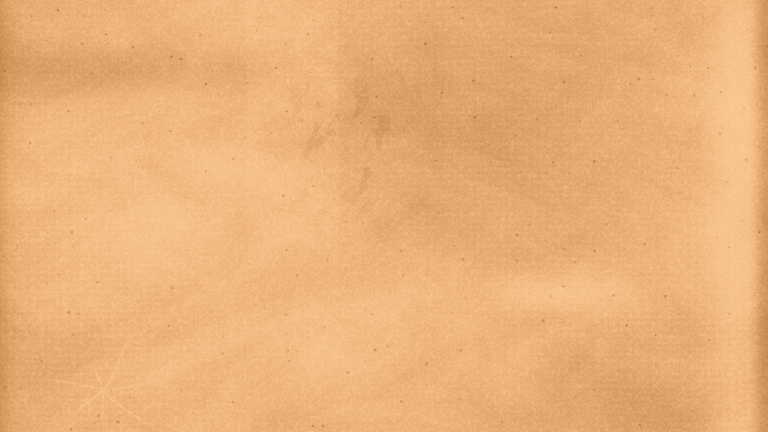
Reproduce this texture procedurally as a Shadertoy shader.

```glsl
#define SHADE vec3(0.84, 0.62, 0.40)
#define LIGHT vec3(0.96, 0.76, 0.54)
#define MID_WARMTH 0.075
#define BASE_TONE 0.66
#define STAIN_GAIN 0.26
#define BLOTCH_GAIN 0.13
#define GRAIN_GAIN 0.46
#define GRAIN_CELLS 150.0
#define WEAVE_GAIN 0.04
#define WEAVE_LINES 68.0
#define SPECK_CELLS 34.0
#define SPECK_SHARE 0.18

vec2 hash2(vec2 cell) {
    vec3 q = fract(cell.xyx * vec3(0.1031, 0.1030, 0.0973));
    q += dot(q, q.yzx + 33.33);
    return fract((q.xx + q.yz) * q.zy);
}

// Distance to the nearest scattered point
float cellular(vec2 p) {
    vec2 cell = floor(p), f = fract(p);
    float nearest = 2.0;
    for (int y = -1; y <= 1; y++)
    for (int x = -1; x <= 1; x++) {
        vec2 o = vec2(x, y);
        vec2 d = o + hash2(cell + o) - f;
        nearest = min(nearest, dot(d, d));
    }
    return sqrt(nearest);
}

// Warped, rotated sines give cloudy stains
float mottle(vec2 p) {
    float sum = 0.0, gain = 0.6;
    for (int i = 0; i < 5; i++) {
        p += 0.7 * sin(p.yx * 1.1 + float(i) * 2.3);
        sum += gain * sin(p.x) * cos(p.y);
        p = mat2(0.8, 0.6, -0.6, 0.8) * p * 1.9 + 4.7;
        gain *= 0.65;
    }
    return sum;
}

float blob(vec2 uv, vec2 centre, vec2 size) {
    vec2 d = (uv - centre) / size;
    return exp(-dot(d, d));
}

float softBox(vec2 uv, vec2 low, vec2 high, vec2 blur) {
    vec2 a = smoothstep(low - blur, low + blur, uv);
    vec2 b = smoothstep(high - blur, high + blur, uv);
    vec2 m = a * (1.0 - b);
    return m.x * m.y;
}

// Small dark flecks in a few of the cells
float specks(vec2 p, float pixel) {
    vec2 cell = floor(p * SPECK_CELLS);
    vec2 pick = hash2(cell + 91.0);
    vec2 centre = (cell + 0.2 + 0.6 * hash2(cell)) / SPECK_CELLS;
    float radius = mix(0.0012, 0.003, pick.y * pick.y);
    float fleck = 1.0 - smoothstep(radius - pixel, radius + pixel, length(p - centre));
    return fleck * step(pick.x, SPECK_SHARE) * (0.35 + 0.65 * pick.y);
}

// Pale pressed stems fanning out from one point
float sprig(vec2 p, float pixel) {
    float mask = 0.0;
    vec2 d = p - vec2(0.24, 0.095);
    for (int i = 0; i < 7; i++) {
        float angle = float(i) * 0.9 + 0.1;
        vec2 axis = vec2(cos(angle), sin(angle));
        float along = dot(d, axis);
        float across = d.x * axis.y - d.y * axis.x + 1.2 * along * along;
        float stem = 1.0 - smoothstep(0.0008, 0.002 + pixel, abs(across));
        float reach = 0.13 + 0.05 * sin(float(i) * 2.4);
        mask = max(mask, stem * step(0.0, along) * (1.0 - smoothstep(reach * 0.5, reach, along)));
    }
    return mask;
}

void mainImage(out vec4 fragColor, in vec2 fragCoord) {
    vec2 uv = fragCoord / iResolution.xy;
    vec2 p = fragCoord / iResolution.y;
    float pixel = 1.0 / iResolution.y;

    // Broad stains, stretched sideways, and smaller blotches
    float tone = BASE_TONE + STAIN_GAIN * mottle(p * vec2(3.6, 7.0) + 1.3);
    tone += BLOTCH_GAIN * mottle(p * vec2(15.0, 19.0));
    tone -= 0.55 * blob(uv, vec2(0.15, 0.84), vec2(0.22, 0.055));
    tone -= 0.42 * blob(uv, vec2(0.66, 0.72), vec2(0.20, 0.38));
    tone -= 0.42 * blob(uv, vec2(0.80, 0.04), vec2(0.15, 0.12));
    tone += 0.30 * blob(uv, vec2(0.20, 0.42), vec2(0.16, 0.28));
    tone += 0.26 * blob(uv, vec2(0.37, 0.85), vec2(0.09, 0.28));
    tone += 0.38 * blob(uv, vec2(0.74, 0.32), vec2(0.12, 0.045));
    tone += 0.20 * blob(uv, vec2(0.46, 0.10), vec2(0.10, 0.16));

    // Faint straight-sided offsets
    tone -= 0.08 * softBox(uv, vec2(0.44, 0.30), vec2(0.58, 1.2), vec2(0.012, 0.15));
    tone -= 0.10 * softBox(uv, vec2(0.62, 0.12), vec2(0.775, 0.28), vec2(0.004, 0.03));
    tone += 0.08 * softBox(uv, vec2(0.322, 0.35), vec2(0.44, 1.2), vec2(0.003, 0.1));

    // Scuffs in the upper middle
    float scuff = smoothstep(0.15, 0.6, mottle(p * vec2(44.0, 28.0)));
    tone -= 0.42 * scuff * blob(uv, vec2(0.45, 0.68), vec2(0.08, 0.18));

    // Worn side edges
    tone -= 0.25 * exp(-uv.x / 0.07) + 0.55 * exp(-uv.x / 0.012);
    tone += 0.50 * blob(uv, vec2(0.957, 0.5), vec2(0.035, 0.9));
    tone -= 0.95 * smoothstep(0.972, 1.0, uv.x);

    // Woven lines and fibre grain at two sizes
    float wave = sin(6.2832 * WEAVE_LINES * p.y + 0.8 * sin(p.x * 9.0));
    wave += 0.7 * sin(6.2832 * WEAVE_LINES * 0.8 * p.x);
    tone += WEAVE_GAIN * wave * (0.6 + 0.4 * sin(p.x * 5.0 + p.y * 3.0));
    tone += GRAIN_GAIN * (cellular(p * GRAIN_CELLS) - 0.48);
    tone += 0.4 * GRAIN_GAIN * (cellular(p * GRAIN_CELLS * vec2(0.35, 0.45) + 7.0) - 0.48);
    tone += 0.28 * sprig(p, pixel);
    tone -= 1.1 * specks(p, pixel);

    // Soft ceiling, then a warmer middle of the ramp
    tone = min(tone, 0.95 + 0.5 * (tone - 0.95));
    vec3 paper = mix(SHADE, LIGHT, tone);
    float middle = clamp(tone, 0.0, 1.0);
    paper.r += MID_WARMTH * middle * (1.0 - middle);
    paper.b -= 0.02 * exp(-uv.x / 0.03);
    fragColor = vec4(clamp(paper, 0.0, 1.0), 1.0);
}
```
